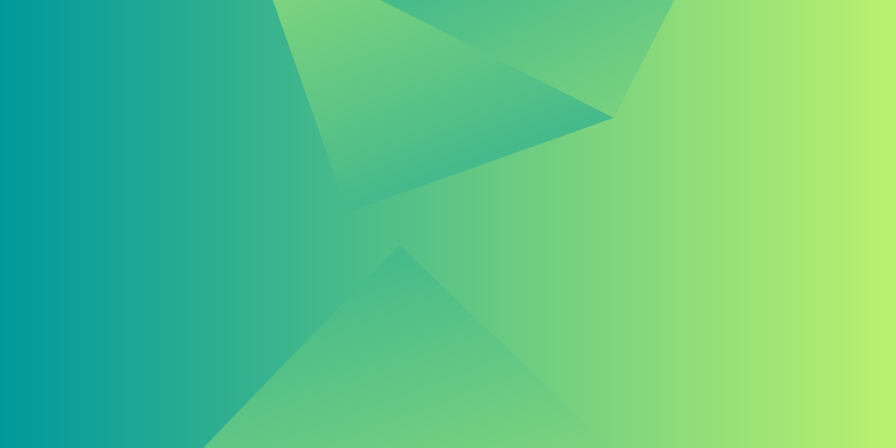
Write a Shadertoy shader that draws this background.

```glsl
const vec3 TEAL = vec3(0.0, 0.6, 0.61);
const vec3 LIME = vec3(0.73, 0.943, 0.435);

vec3 ramp(float t) {
    return mix(TEAL, LIME, clamp(t, 0.0, 1.0));
}

// Signed distance to the line a-b, positive on its left side
float leftOf(vec2 p, vec2 a, vec2 b) {
    vec2 dir = normalize(b - a);
    return dot(p - a, vec2(-dir.y, dir.x));
}

// Smooth coverage of a triangle with counterclockwise corners
float triangle(vec2 p, vec2 a, vec2 b, vec2 c) {
    float inside = min(leftOf(p, a, b), min(leftOf(p, b, c), leftOf(p, c, a)));
    return clamp(0.5 + inside * iResolution.y, 0.0, 1.0);
}

// Facet shade, growing lighter from an origin along a direction
vec3 facetShade(vec2 p, vec2 origin, vec2 dir, float rate) {
    return ramp(0.37 + rate * dot(p - origin, normalize(dir)));
}

void mainImage(out vec4 fragColor, in vec2 fragCoord) {
    vec2 p = fragCoord / iResolution.xy * vec2(2.0, 1.0);

    // Horizontal backdrop
    vec3 color = ramp(p.x * 0.5);

    // Upper facets share the edge from peak to tip
    vec2 peak = vec2(0.557, 1.147);
    vec2 tip = vec2(1.37, 0.737);
    vec2 foot = vec2(0.776, 0.526);

    float rear = triangle(p, peak, tip, vec2(1.581, 1.147));
    color = mix(color, facetShade(p, vec2(0.849, 1.0), vec2(0.5, -0.85), 0.56), rear);

    float front = triangle(p, peak, foot, tip);
    color = mix(color, facetShade(p, foot, vec2(-0.335, 0.942), 0.58), front);

    // Lower facet rising from the bottom edge
    vec2 apex = vec2(0.891, 0.453);
    float lower = triangle(p, apex, vec2(0.405, -0.05), vec2(1.417, -0.05));
    color = mix(color, facetShade(p, apex, vec2(0.35, -0.94), 0.51), lower);

    fragColor = vec4(color, 1.0);
}
```
